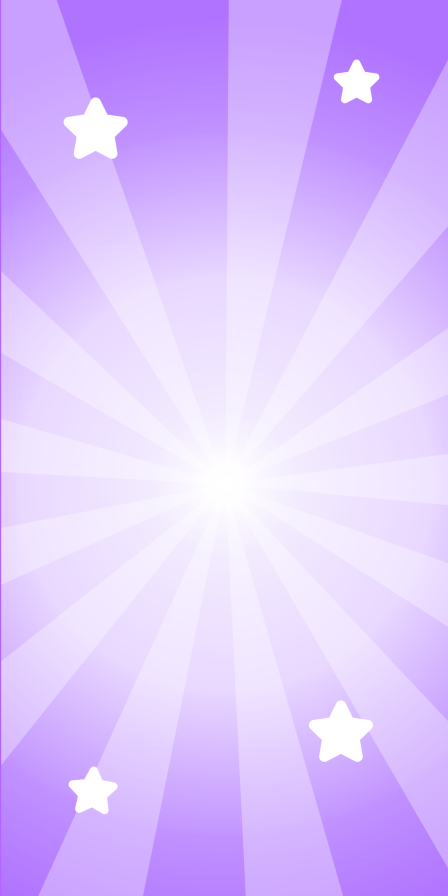
A Shadertoy shader for this background:

```glsl
// Lilac sunburst with a white glowing centre, pale rays and four rounded stars.

// Lengths are fractions of the canvas width; angles are in radians.
const float TAU = 6.2831853;
const vec2 BURST_CENTER = vec2(0.503, 0.919);
const float RAY_PERIOD = 0.476;
const float RAY_WIDTH = 0.229;
const float RAY_START = 0.007;
const float RAY_OPACITY = 0.32;
const float BORDER_WIDTH = 0.0026;

const vec3 WHITE = vec3(1.0);
const vec3 MIST = vec3(0.953, 0.926, 0.997);
const vec3 LAVENDER = vec3(0.910, 0.843, 1.0);
const vec3 LILAC = vec3(0.760, 0.580, 1.0);
const vec3 VIOLET = vec3(0.690, 0.450, 1.0);
const vec3 BORDER = vec3(0.700, 0.400, 1.0);

// Each star holds its centre, outer radius and tilt.
const vec4 STARS[4] = vec4[4](
    vec4(0.2135, 1.708, 0.0745, 0.0),
    vec4(0.796, 1.814, 0.053, 0.0),
    vec4(0.761, 0.362, 0.0745, 0.0),
    vec4(0.207, 0.232, 0.057, -0.05));
const float STAR_ROUNDING = 0.16;
const float STAR_INNER_RATIO = 0.5;

float coverage(float dist, float pixel) {
    return smoothstep(-0.7 * pixel, 0.7 * pixel, -dist);
}

// Radial colour ramp from the bright centre to the deep corners.
vec3 radialRamp(float r) {
    vec3 color = mix(WHITE, MIST, smoothstep(0.0, 0.18, r));
    color = mix(color, LAVENDER, clamp((r - 0.14) / 0.34, 0.0, 1.0));
    color = mix(color, LILAC, clamp((r - 0.46) / 0.33, 0.0, 1.0));
    return mix(color, VIOLET, clamp((r - 0.77) / 0.27, 0.0, 1.0));
}

// Signed distance to the pale rays; the angle wraps inside the widest gap.
float rayDistance(vec2 p) {
    float halfGap = 0.5 * (RAY_PERIOD - RAY_WIDTH);
    float angle = mod(atan(p.x, p.y) - RAY_START + halfGap, TAU);
    float offset = mod(angle, RAY_PERIOD) - 0.5 * RAY_PERIOD;
    return (abs(offset) - 0.5 * RAY_WIDTH) * length(p);
}

// Signed distance to a rounded five-pointed star with one tip up.
float starDistance(vec2 p, float radius) {
    float sector = TAU / 5.0;
    float angle = abs(mod(atan(p.x, p.y) + 0.5 * sector, sector) - 0.5 * sector);
    vec2 q = length(p) * vec2(sin(angle), cos(angle));
    float tipRadius = radius * (1.0 - STAR_ROUNDING);
    vec2 tip = vec2(0.0, tipRadius);
    vec2 valley = tipRadius * STAR_INNER_RATIO
                * vec2(sin(0.5 * sector), cos(0.5 * sector));
    vec2 edge = valley - tip;
    vec2 fromTip = q - tip;
    float along = clamp(dot(fromTip, edge) / dot(edge, edge), 0.0, 1.0);
    float side = sign(fromTip.y * edge.x - fromTip.x * edge.y);
    return length(fromTip - edge * along) * side - radius * STAR_ROUNDING;
}

vec2 rotate(vec2 p, float angle) {
    float c = cos(angle), s = sin(angle);
    return vec2(c * p.x + s * p.y, c * p.y - s * p.x);
}

void mainImage(out vec4 fragColor, in vec2 fragCoord) {
    float pixel = 1.0 / iResolution.x;
    vec2 uv = fragCoord * pixel;
    vec2 p = uv - BURST_CENTER;

    // Background and rays
    vec3 color = radialRamp(length(p));
    color = mix(color, WHITE, RAY_OPACITY * coverage(rayDistance(p), pixel));

    // Thin border on the left
    color = mix(color, BORDER, coverage(uv.x - BORDER_WIDTH, pixel));

    // Stars
    for (int i = 0; i < 4; i++) {
        vec4 star = STARS[i];
        float dist = starDistance(rotate(uv - star.xy, star.w), star.z);
        color = mix(color, WHITE, coverage(dist, pixel));
    }
    fragColor = vec4(color, 1.0);
}
```
